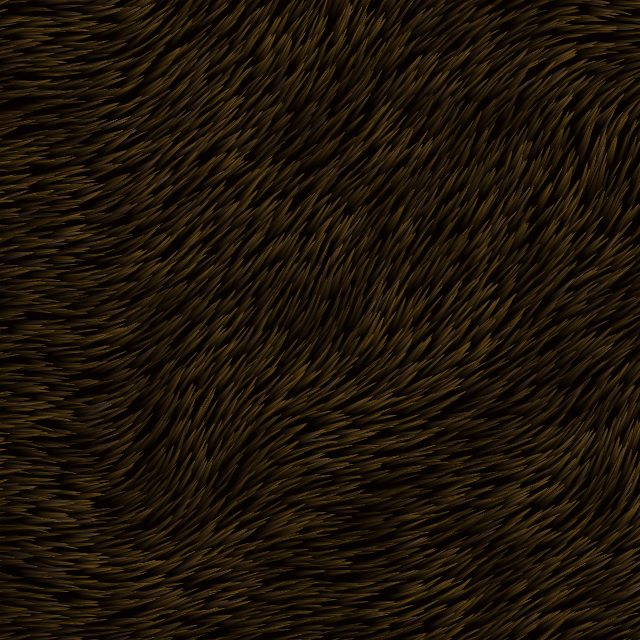
A WebGL 1 fragment shader for this texture:

```glsl
precision highp float;
uniform vec2 u_resolution;

#define GRID 68.0          // hairs per canvas height
#define HAIR_LENGTH 0.060
#define HAIR_WIDTH 0.0061  // half width at the root
#define FLOW_SCALE 4.4     // swirls per canvas height
#define LEAN 0.58          // mean direction, radians
#define SWIRL 1.4          // spread of directions
#define STREAK 0.15        // depth of the fine strands
#define PATCH_SCALE 17.0   // light and dark patches per canvas height
#define PATCH_DEPTH 0.38
#define ROOT_COLOR vec3(0.024, 0.007, 0.003)
#define TIP_COLOR vec3(0.325, 0.237, 0.073)
#define GREY_TIP_COLOR vec3(0.320, 0.240, 0.145)

float hash(vec2 p) {
  return fract(sin(dot(p, vec2(127.1, 311.7))) * 43758.5453);
}

vec2 hash2(vec2 p) {
  return vec2(hash(p), hash(p + 57.3));
}

float noise(vec2 p) {
  vec2 i = floor(p);
  vec2 f = fract(p);
  f = f * f * (3.0 - 2.0 * f);
  float low = mix(hash(i), hash(i + vec2(1.0, 0.0)), f.x);
  float high = mix(hash(i + vec2(0.0, 1.0)), hash(i + 1.0), f.x);
  return mix(low, high, f.y);
}

// Direction in which the fur is combed
float flowAngle(vec2 p) {
  return LEAN + SWIRL * (noise(p * FLOW_SCALE + 3.7) - 0.5);
}

// Brightness of one hair: dark root, bright pointed tip, rounded across
float hairShade(vec2 offset, float angle, vec2 seed) {
  float c = cos(angle);
  float s = sin(angle);
  vec2 local = vec2(c * offset.x + s * offset.y, c * offset.y - s * offset.x);
  float along = local.x / (HAIR_LENGTH * mix(0.75, 1.0, seed.x)) + 0.5;
  if (along <= 0.0 || along >= 1.0) return 0.0;

  float bend = (seed.y - 0.5) * 0.006 * along * along;
  float width = HAIR_WIDTH * mix(0.6, 1.2, seed.y) * pow(1.0 - along, 0.65);
  float across = (local.y - bend) / max(width, 0.0003);
  float body = max(1.0 - across * across, 0.0);
  float strands = 1.0 - STREAK + STREAK * sin(across * 6.5 + seed.x * 40.0);
  float tipFade = 1.0 - smoothstep(0.85, 1.0, along);
  return along * body * strands * tipFade;
}

void main() {
  vec2 uv = gl_FragCoord.xy / min(u_resolution.x, u_resolution.y);
  vec2 home = floor(uv * GRID);
  float shade = 0.0;
  float tint = 0.0;

  // Keep the brightest of the nearby hairs, so tips cover roots
  for (int y = -3; y <= 3; y++) {
    for (int x = -3; x <= 3; x++) {
      vec2 cell = home + vec2(float(x), float(y));
      vec2 seed = hash2(cell + 11.0);
      vec2 jitter = (hash2(cell + 131.0) - 0.5) * 1.6;
      vec2 center = (cell + 0.5 + jitter) / GRID;
      float angle = flowAngle(center) + (seed.x - 0.5) * 0.25;
      float hair = hairShade(uv - center, angle, seed);
      if (hair > 0.0) {
        float patchLight = 1.0 + PATCH_DEPTH * (2.0 * noise(center * PATCH_SCALE) - 1.0);
        hair *= patchLight * mix(0.9, 1.55, hash(seed * 91.0));
      }
      if (hair > shade) {
        shade = hair;
        tint = hash(seed * 47.0);
      }
    }
  }

  vec3 tip = mix(TIP_COLOR, GREY_TIP_COLOR, smoothstep(0.72, 0.95, tint));
  gl_FragColor = vec4(mix(ROOT_COLOR, tip, min(shade, 1.1)), 1.0);
}
```
